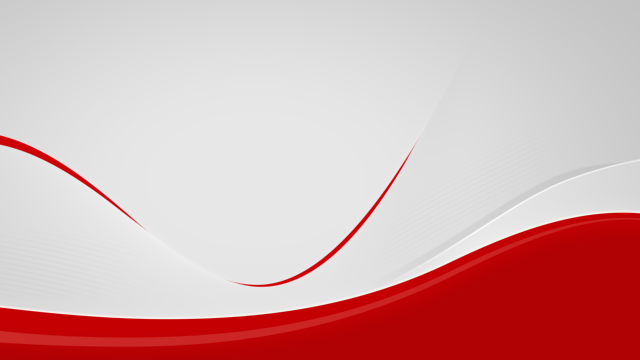
Give the GLSL for this background, as a Shadertoy shader.

```glsl
struct Curve { vec4 knots, heights, slopes; };

// Curves, in fractions of the canvas width and height
const Curve WAVE = Curve(vec4(0.0, 0.26, 0.703, 1.0), vec4(0.146, 0.1134, 0.271, 0.4074), vec4(-0.213, 0.0, 0.853, -0.14));
const Curve BAND_TOP = Curve(vec4(0.0, 0.2, 0.703, 1.0), vec4(0.081, 0.0625, 0.246, 0.3935), vec4(-0.2, 0.0, 0.87, -0.12));
const Curve BAND_LOW = Curve(vec4(0.0, 0.2, 0.703, 1.0), vec4(0.0486, 0.037, 0.23, 0.389), vec4(-0.12, 0.0, 0.87, -0.12));
const Curve RIBBON = Curve(vec4(0.0, 0.182, 0.405, 0.66), vec4(0.611, 0.428, 0.206, 0.634), vec4(-0.4, -1.45, 0.0, 3.2));
const Curve CREASE = Curve(vec4(0.57, 0.755, 0.89, 1.0), vec4(0.185, 0.37, 0.502, 0.5556), vec4(0.75, 1.14, 0.65, 0.3));

// Colours
const vec3 RED_DEEP = vec3(0.69, 0.005, 0.015);
const vec3 RED_BRIGHT = vec3(0.77, 0.0, 0.01);
const vec3 RED_RIBBON = vec3(0.80, 0.0, 0.02);
const vec3 RED_SHEEN = vec3(0.80, 0.16, 0.155);
const vec3 IVORY = vec3(0.98, 0.97, 0.94);
const float PAPER_LIGHT = 0.905;
const float PAPER_DARK = 0.76;

// Light and line settings
const vec2 LIGHT_CENTER = vec2(0.40, 0.50);
const float LEFT_TIP = 0.24;
const float LEFT_HALF_WIDTH = 0.0125;
const float RIGHT_START = 0.34;
const float RIGHT_TIP = 0.66;
const float RIGHT_HALF_WIDTH = 0.006;
const float HAIRLINE_COUNT = 68.0;
const float HAIRLINE_STRENGTH = 0.014;

float segment(float x, vec2 k, vec2 h, vec2 s) {
    float span = k.y - k.x;
    float t = (x - k.x) / span;
    float r = 1.0 - t;
    return h.x * (1.0 + 2.0 * t) * r * r + h.y * t * t * (3.0 - 2.0 * t)
         + span * t * r * (s.x * r - s.y * t);
}

// Cubic through four knots, continued straight at both ends
float heightAt(Curve c, float x) {
    if (x < c.knots.x) return c.heights.x + c.slopes.x * (x - c.knots.x);
    if (x < c.knots.y) return segment(x, c.knots.xy, c.heights.xy, c.slopes.xy);
    if (x < c.knots.z) return segment(x, c.knots.yz, c.heights.yz, c.slopes.yz);
    if (x < c.knots.w) return segment(x, c.knots.zw, c.heights.zw, c.slopes.zw);
    return c.heights.w + c.slopes.w * (x - c.knots.w);
}

// Approximate signed distance in canvas heights, positive above the curve
float distanceTo(Curve c, vec2 uv, float aspect) {
    float y = heightAt(c, uv.x);
    float slope = (heightAt(c, uv.x + 0.002) - y) / (0.002 * aspect);
    return (uv.y - y) / sqrt(1.0 + slope * slope);
}

float cover(float d, float soft) {
    return smoothstep(-soft, soft, d);
}

float hairlines(float phase) {
    float d = abs(fract(phase) - 0.5);
    return 1.0 - smoothstep(0.05, 0.25, d);
}

void mainImage(out vec4 fragColor, in vec2 fragCoord) {
    vec2 uv = fragCoord / iResolution.xy;
    float aspect = iResolution.x / iResolution.y;
    float soft = 0.8 / iResolution.y;

    float wave = distanceTo(WAVE, uv, aspect);
    float ribbon = distanceTo(RIBBON, uv, aspect);
    float crease = distanceTo(CREASE, uv, aspect);

    // Paper with a soft central light
    float falloff = length((uv - LIGHT_CENTER) * vec2(1.1, 1.0));
    float paper = mix(PAPER_LIGHT, PAPER_DARK, smoothstep(0.15, 0.9, falloff));

    // Folded sheet below the ribbon
    float below = cover(-ribbon, soft);
    float rightSide = smoothstep(0.5, 0.62, uv.x) * (1.0 - smoothstep(0.66, 0.76, uv.x));
    paper -= 0.022 * below * rightSide * exp(min(ribbon, 0.0) * 5.0);
    paper += 0.025 * below * exp(min(ribbon, 0.0) * 14.0) * (1.0 - smoothstep(0.2, 0.45, uv.x));
    paper += 0.02 * exp(-abs(ribbon) * 120.0) * (1.0 - smoothstep(0.6, 0.74, uv.x));

    // Fine lines on both flanks
    float leftMask = (1.0 - smoothstep(0.08, 0.3, uv.x)) * smoothstep(0.15, 0.2, uv.y)
                   * (1.0 - smoothstep(0.3, 0.38, uv.y));
    float leftPhase = (uv.y + 0.3 * uv.x + 0.5 * uv.x * uv.x) * HAIRLINE_COUNT;
    float rightMask = smoothstep(0.56, 0.66, uv.x) * (1.0 - smoothstep(0.78, 0.92, uv.x))
                    * smoothstep(0.02, 0.06, crease) * (1.0 - smoothstep(0.12, 0.2, crease)) * below;
    float rightPhase = (uv.y - 1.5 * uv.x + 0.4 * uv.x * uv.x) * HAIRLINE_COUNT;
    paper -= HAIRLINE_STRENGTH * (leftMask * hairlines(leftPhase) + rightMask * hairlines(rightPhase));

    // Crease: lit sheet, shadow above it and a bright rim
    float creaseFade = smoothstep(0.58, 0.78, uv.x);
    float shadowWidth = 0.022 * smoothstep(1.0, 0.88, uv.x) + 0.001;
    float shadow = cover(crease, soft) * (1.0 - smoothstep(shadowWidth * 0.75, shadowWidth * 1.15, crease));
    paper += 0.04 * cover(-crease, soft) * creaseFade;
    paper -= 0.045 * shadow * smoothstep(0.55, 0.7, uv.x);
    paper += 0.12 * exp(-pow(crease / 0.0025, 2.0)) * creaseFade;

    // Glow above the wave
    paper += 0.035 * exp(-max(wave, 0.0) * 35.0);
    vec3 color = vec3(paper);

    // Tapered red ribbons
    float leftWidth = LEFT_HALF_WIDTH * max(1.0 - uv.x / LEFT_TIP, 0.0);
    float t = clamp((uv.x - RIGHT_START) / (RIGHT_TIP - RIGHT_START), 0.0, 1.0);
    float rightWidth = RIGHT_HALF_WIDTH * sin(3.14159 * pow(t, 1.2));
    float width = max(leftWidth, rightWidth);
    float inked = cover(width - abs(ribbon), soft) * smoothstep(0.0, soft, width);
    color = mix(color, RED_RIBBON, inked);

    // Red wave with an ivory rim
    color = mix(color, IVORY, 0.9 * cover(0.005 - wave, 2.0 * soft));
    vec3 red = mix(RED_BRIGHT, RED_DEEP, smoothstep(0.02, 0.13, -wave + 0.06 * (uv.x - 0.3)));

    // Sheen band, thinning to the right
    float bandTop = distanceTo(BAND_TOP, uv, aspect);
    float bandLow = distanceTo(BAND_LOW, uv, aspect);
    float band = cover(-bandTop, soft) * cover(bandLow, soft);
    red = mix(red, RED_SHEEN, band * mix(1.0, 0.8, uv.x));
    color = mix(color, red, cover(-wave, soft));

    fragColor = vec4(clamp(color, 0.0, 1.0), 1.0);
}
```
